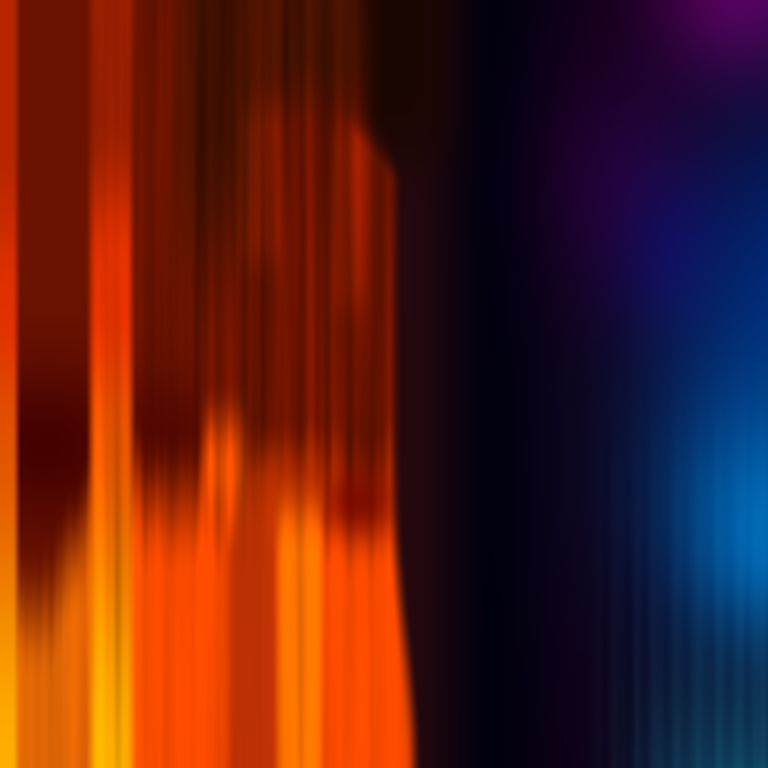
Give the GLSL for this background, as a WebGL 1 fragment shader.

```glsl
precision highp float;
// Blurred vertical streaks of fire on the left, darkness, and a blue-violet glow on the right.
uniform vec2 u_resolution;

vec2 gradient(vec2 cell) {
  float angle = 6.2832 * fract(sin(dot(cell, vec2(27.17, 91.73))) * 4375.85);
  return vec2(cos(angle), sin(angle));
}

float gradientNoise(vec2 p) {
  vec2 i = floor(p), f = fract(p);
  vec2 w = f * f * f * (f * (f * 6.0 - 15.0) + 10.0);
  vec2 e = vec2(1.0, 0.0);
  float low = mix(dot(gradient(i), f), dot(gradient(i + e), f - e), w.x);
  float high = mix(dot(gradient(i + e.yx), f - e.yx), dot(gradient(i + 1.0), f - 1.0), w.x);
  return mix(low, high, w.y);
}

float below(float v, float edge, float soft) {
  return 1.0 - smoothstep(edge - soft, edge + soft, v);
}

float band(float v, float from, float to, float soft) {
  return (1.0 - below(v, from, soft)) * below(v, to, soft);
}

float glow(vec2 p, vec2 center, vec2 radius) {
  vec2 d = (p - center) / radius;
  return exp(-dot(d, d));
}

vec3 fireSide(vec2 p, float streak) {
  float x = p.x, y = p.y;

  // Rust curtain, browner towards the top
  vec3 color = mix(vec3(0.42, 0.075, 0.0), vec3(0.25, 0.06, 0.0), band(x, 0.225, 0.34, 0.025) * smoothstep(0.5, 0.85, y));
  color = mix(color, vec3(0.30, 0.075, 0.0), band(x, 0.33, 0.60, 0.02) * smoothstep(0.82, 0.93, y));
  color += vec3(0.09, 0.025, 0.0) * band(x, 0.315, 0.37, 0.012) * band(y, 0.66, 0.86, 0.04);
  color += vec3(0.09, 0.025, 0.0) * band(x, 0.43, 0.475, 0.012) * band(y, 0.60, 0.83, 0.04);
  color *= 1.0 + 0.45 * streak * smoothstep(0.12, 0.25, x);

  // Deep red shadows just above the flames
  color = mix(color, vec3(0.26, 0.0, 0.0), 0.95 * glow(p, vec2(0.06, 0.42), vec2(0.13, 0.11)));
  color = mix(color, vec3(0.30, 0.02, 0.0), 0.65 * glow(p, vec2(0.22, 0.44), vec2(0.06, 0.06)));

  // Flames along the floor
  float height = 0.20 + 0.15 * smoothstep(0.03, 0.17, x) + 0.05 * streak;
  float flame = below(y, height, 0.10);
  vec3 ember = mix(vec3(0.88, 0.40, 0.02), vec3(0.98, 0.29, 0.0), smoothstep(0.08, 0.22, x));
  color = mix(color, ember * (1.0 + 0.12 * streak), flame);
  color = mix(color, vec3(0.68, 0.17, 0.02), 0.8 * band(x, 0.295, 0.362, 0.012) * below(y, 0.34, 0.07));
  color = mix(color, vec3(0.45, 0.02, 0.0), 0.8 * glow(p, vec2(0.465, 0.345), vec2(0.05, 0.045)));
  color = mix(color, vec3(0.75, 0.20, 0.0), 0.6 * band(x, 0.32, 0.42, 0.02) * band(y, 0.33, 0.41, 0.05));

  // Tall bright columns, yellow at their feet
  vec3 tall = mix(vec3(1.0, 0.68, 0.0), vec3(0.88, 0.32, 0.0), smoothstep(0.0, 0.46, y));
  tall = mix(tall, vec3(0.88, 0.19, 0.0), smoothstep(0.42, 0.60, y));
  float fade = mix(1.0, 0.4, smoothstep(0.65, 0.85, y));
  float column = band(x, 0.118, 0.172, 0.007);
  color = mix(color, tall * (1.0 + 0.25 * streak), column * fade);
  color = mix(color, tall, below(x, 0.022, 0.006) * mix(1.0, 0.65, smoothstep(0.6, 0.8, y)));

  // Short flare and the lower orange pillar
  float flare = band(x, 0.265, 0.32, 0.010) * band(y, 0.33, 0.45, 0.06);
  color = mix(color, vec3(0.90, 0.30, 0.0) * (1.0 + 0.4 * streak), 0.9 * flare);
  float pillar = band(x, 0.362, 0.418, 0.007) * below(y, 0.33, 0.06);
  return mix(color, vec3(1.0, 0.45, 0.0) * (1.0 + 0.2 * streak), pillar);
}

vec3 coldSide(vec2 p, float streak) {
  float x = p.x, y = p.y;

  // Near-black centre: wine beside the fire, then ink
  vec3 color = mix(vec3(0.14, 0.03, 0.055), vec3(0.005, 0.0, 0.055), smoothstep(0.53, 0.64, x));
  color = mix(color, vec3(0.10, 0.022, 0.0), below(x, 0.58, 0.06) * smoothstep(0.72, 0.88, y));
  color = mix(color, vec3(0.055, 0.0, 0.085), smoothstep(0.64, 0.76, x));

  // Violet haze and a magenta corner
  color = mix(color, vec3(0.15, 0.0, 0.21), glow(p, vec2(0.82, 0.76), vec2(0.11, 0.15)));
  color = mix(color, vec3(0.10, 0.0, 0.33), 0.9 * glow(p, vec2(0.88, 0.67), vec2(0.075, 0.10)));
  color = mix(color, vec3(0.36, 0.0, 0.36), glow(p, vec2(0.97, 1.01), vec2(0.12, 0.12)));

  // Blue light on the right edge
  color = mix(color, vec3(0.0, 0.12, 0.43), glow(p, vec2(1.04, 0.62), vec2(0.15, 0.25)));
  color = mix(color, vec3(0.0, 0.25, 0.55), 0.8 * glow(p, vec2(1.02, 0.40), vec2(0.18, 0.25)));
  color = mix(color, vec3(0.0, 0.42, 0.71), 0.95 * glow(p, vec2(1.0, 0.31), vec2(0.11, 0.15)));

  // Teal floor with thin vertical ribs
  color = mix(color, vec3(0.05, 0.28, 0.40), smoothstep(0.74, 0.96, x) * below(y, 0.10, 0.17));
  float ribs = 0.5 + 0.5 * cos(x * 235.0 + 2.0 * streak);
  return color + vec3(0.02, 0.045, 0.04) * (ribs - 0.4) * smoothstep(0.74, 0.82, x) * below(y, 0.32, 0.3);
}

void main() {
  vec2 p = gl_FragCoord.xy / u_resolution;
  float streak = gradientNoise(vec2(p.x * 48.0, p.y * 1.6)) + 0.6 * gradientNoise(vec2(p.x * 95.0 + 7.3, p.y * 2.0));

  // The fire ends at a bowed edge that slants inward and blurs near the top
  float edge = 0.514 + 0.024 * below(p.y, 0.17, 0.17) - 0.045 * smoothstep(0.76, 0.86, p.y);
  float soft = 0.012 + 0.025 * smoothstep(0.76, 0.88, p.y);
  vec3 color = mix(coldSide(p, streak), fireSide(p, streak), below(p.x, edge, soft));
  gl_FragColor = vec4(clamp(color, 0.0, 1.0), 1.0);
}
```
